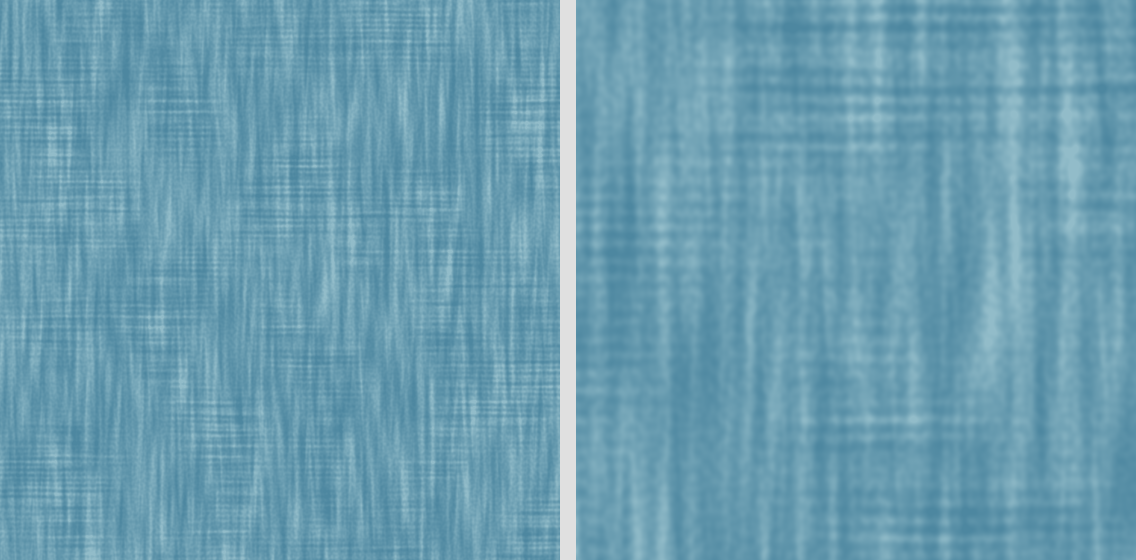
Left: the whole. Right: its middle third, enlarged.
This texture is drawn by a WebGL 1 fragment shader. Its source:

```glsl
precision highp float;
// Washed blue woven cloth: vertical slub streaks over a fine warp and weft.
// Stretched layers of gradient noise sum to one tone with a spread near 1,
// which then shifts a mean blue towards its dark or light shade.

uniform vec2 u_resolution;

// Unit gradient at a lattice point.
vec2 gradientAt(vec2 cell) {
  vec3 h = fract(cell.xyx * vec3(0.1031, 0.1030, 0.0973));
  h += dot(h, h.yzx + 33.33);
  float angle = 6.2832 * fract((h.x + h.y) * h.z);
  return vec2(cos(angle), sin(angle));
}

float gradientNoise(vec2 p) {
  vec2 cell = floor(p);
  vec2 f = p - cell;
  vec2 u = f * f * f * (f * (f * 6.0 - 15.0) + 10.0);
  vec2 e = vec2(1.0, 0.0);
  float a = dot(gradientAt(cell), f);
  float b = dot(gradientAt(cell + e.xy), f - e.xy);
  float c = dot(gradientAt(cell + e.yx), f - e.yx);
  float d = dot(gradientAt(cell + e.xx), f - e.xx);
  return mix(mix(a, b, u.x), mix(c, d, u.x), u.y);
}

// Vertical slubs; each column slides along y so that no rows line up.
float streaks(vec2 p, vec2 scale, float seed) {
  float slide = 1.5 * gradientNoise(vec2(p.x * scale.x * 0.6, seed));
  return gradientNoise(p * scale + vec2(seed, seed * 1.7 + slide));
}

float warpTone(vec2 p) {
  float tone = 1.5 * streaks(p, vec2(24.0, 5.0), 11.3);
  tone += 2.3 * streaks(p, vec2(62.0, 9.0), 47.6);
  tone += 1.7 * streaks(p, vec2(125.0, 13.0), 83.2);
  // Long threads that run through much of the cloth.
  tone += 1.5 * gradientNoise(p * vec2(105.0, 1.6) + 131.4);
  return tone;
}

// Crosswise threads, which show more strongly in some patches.
float weftTone(vec2 p) {
  float patchiness = gradientNoise(p * vec2(7.0, 6.0) + 19.7);
  float strength = smoothstep(-0.45, 0.5, patchiness);
  float wobble = 2.5 * gradientNoise(p * vec2(8.0, 24.0) + 61.1);
  float threads = 0.45 * sin(6.2832 * 104.0 * p.y + wobble);
  threads += 2.2 * gradientNoise(p * vec2(6.0, 112.0) + 157.8);
  return threads * strength;
}

void main() {
  vec2 p = gl_FragCoord.xy / u_resolution;

  float tone = warpTone(p) + weftTone(p);
  tone += 0.8 * gradientNoise(p * vec2(5.0, 3.5) + 203.5);
  tone += 0.9 * gradientNoise(p * vec2(190.0, 170.0) + 7.9);

  // Pale slubs reach a little further from the mean than dark ones.
  tone = clamp(tone + 0.1 * (tone * tone - 1.0), -1.9, 2.8);

  vec3 meanBlue = vec3(0.411, 0.613, 0.692);
  vec3 fade = vec3(0.057, 0.044, 0.034);
  gl_FragColor = vec4(meanBlue + fade * tone, 1.0);
}
```
